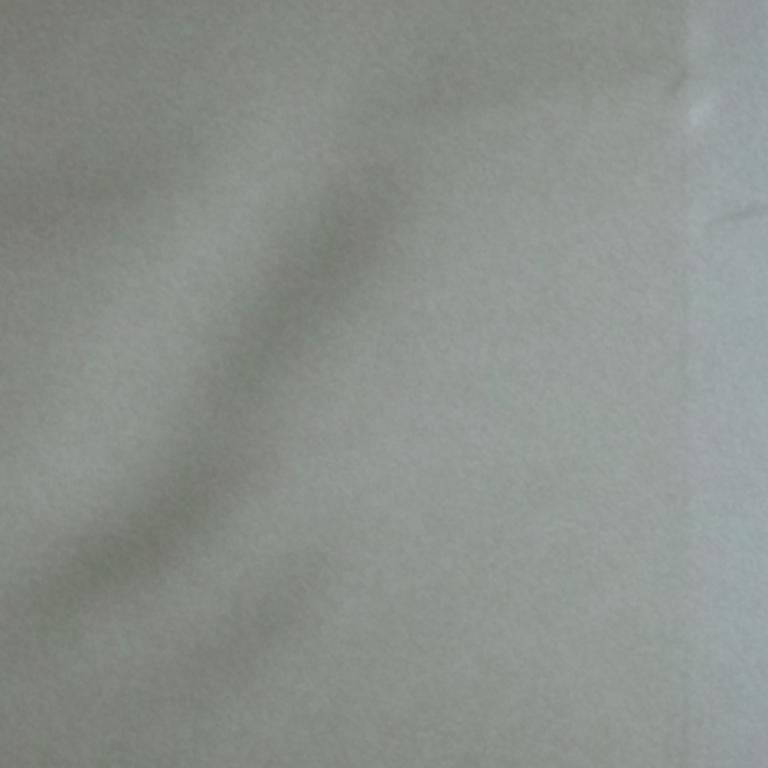
This texture is drawn by a WebGL 2 fragment shader. Its source:

```glsl
#version 300 es
precision highp float;
// Softly lit grey-green cloth: a left-to-right light ramp crossed by blurred
// diagonal folds, with a vertical seam near the right edge. Layered sines bend
// the folds, and smooth cellular noise adds fine grain and faint colour mottling.
uniform vec2 u_resolution;
out vec4 fragColor;

mat2 rotation(float angle) {
  float c = cos(angle), s = sin(angle);
  return mat2(c, -s, s, c);
}

vec3 hash3(vec2 cell) {
  vec3 q = fract(cell.xyx * vec3(0.1031, 0.1030, 0.0973));
  q += dot(q, q.yxz + 33.33);
  return fract((q.xxy + q.yzz) * q.zyx);
}

// Random cell values blended by distance to each cell's point, centred on zero
vec2 softCells(vec2 p) {
  vec2 cell = floor(p), sum = vec2(0.0);
  float total = 0.0;
  for (int j = -1; j <= 1; j++) {
    for (int i = -1; i <= 1; i++) {
      vec2 id = cell + vec2(i, j);
      vec2 d = id + hash3(id).xy - p;
      float weight = exp(-5.0 * dot(d, d));
      sum += weight * (hash3(id + 71.0).yz - 0.5);
      total += weight;
    }
  }
  return sum / total;
}

// Slow diagonal undulation from layered sines
float undulation(vec2 p) {
  float sum = 0.0, amplitude = 0.5;
  for (int i = 0; i < 4; i++) {
    sum += amplitude * sin(p.x + 1.7 * sin(p.y * 0.8 + float(i)));
    p = rotation(0.7) * p * 1.8 + 2.3;
    amplitude *= 0.55;
  }
  return sum;
}

// Blurred elongated spot, size given along and across its direction
float fold(vec2 p, vec2 centre, float angle, vec2 size) {
  vec2 q = rotation(angle) * (p - centre) / size;
  return exp(-dot(q, q));
}

float foldShading(vec2 p) {
  float light = 0.0;
  // Broad dark hollows
  light -= 0.42 * fold(p, vec2(0.43, 0.67), 0.90, vec2(0.18, 0.07));
  light -= 0.23 * fold(p, vec2(0.31, 0.46), 1.10, vec2(0.17, 0.06));
  light -= 0.36 * fold(p, vec2(0.17, 0.28), 0.60, vec2(0.16, 0.05));
  light -= 0.27 * fold(p, vec2(0.34, 0.19), 0.75, vec2(0.16, 0.05));
  light -= 0.16 * fold(p, vec2(0.07, 0.74), 0.35, vec2(0.20, 0.06));
  // Lit ridges between them
  light += 0.25 * fold(p, vec2(0.21, 0.59), 0.95, vec2(0.36, 0.09));
  light += 0.12 * fold(p, vec2(0.10, 0.38), 0.60, vec2(0.15, 0.07));
  light += 0.13 * fold(p, vec2(0.50, 0.37), 0.70, vec2(0.26, 0.10));
  // Shaded flap along the top, darkest at its lower edge
  float above = p.y - 0.84 - 0.16 * (p.x - 0.5);
  float span = smoothstep(0.38, 0.58, p.x) * (1.0 - smoothstep(0.86, 0.90, p.x));
  return light - 0.17 * span * smoothstep(-0.025, 0.02, above) * exp(-5.0 * max(above, 0.0));
}

float seamShading(vec2 p) {
  float x = p.x - 0.892 - 0.002 * sin(p.y * 23.0);
  float wear = 0.55 + 0.45 * sin(p.y * 17.0 + 2.0 * sin(p.y * 9.0));
  float light = 0.07 * smoothstep(-0.006, 0.012, x);
  light -= 0.07 * wear * exp(-pow(x / 0.005, 2.0));
  // Worn highlights and short creases
  light += 0.30 * fold(p, vec2(0.910, 0.850), 0.85, vec2(0.036, 0.020));
  light += 0.13 * fold(p, vec2(0.905, 0.955), 1.20, vec2(0.030, 0.014));
  light += 0.13 * fold(p, vec2(0.905, 0.710), 1.40, vec2(0.024, 0.014));
  light -= 0.28 * fold(p, vec2(0.882, 0.893), 0.85, vec2(0.022, 0.009));
  light -= 0.20 * fold(p, vec2(0.975, 0.722), 0.25, vec2(0.050, 0.009));
  return light;
}

void main() {
  vec2 p = gl_FragCoord.xy / u_resolution;
  vec2 bend = vec2(undulation(p * 7.0), undulation(p.yx * 6.0 + 4.0));
  float light = 0.34 + 0.67 * p.x - 0.9 * pow(p.y - 0.47, 2.0);
  light += foldShading(p + 0.014 * bend) + seamShading(p);
  light += 0.035 * undulation(rotation(0.8) * p * vec2(9.0, 15.0));

  // Fine grain, slightly drawn out along the diagonal
  vec2 diagonal = rotation(-0.7) * p;
  vec2 grain = softCells(diagonal * vec2(110.0, 170.0));
  vec2 dust = softCells(p * 235.0 + 19.0);
  vec2 mottle = softCells(p * 27.0 + 5.0);
  light += 0.13 * grain.x + 0.12 * dust.x + 0.06 * mottle.x;

  vec3 colour = vec3(0.45, 0.46, 0.42) + vec3(0.16, 0.18, 0.21) * light;
  colour += vec3(-0.008, 0.0, 0.018) * smoothstep(0.82, 1.0, p.x);
  colour += vec3(0.012, -0.008, 0.006) * (mottle.y + 0.5 * grain.y);
  fragColor = vec4(colour, 1.0);
}
```
